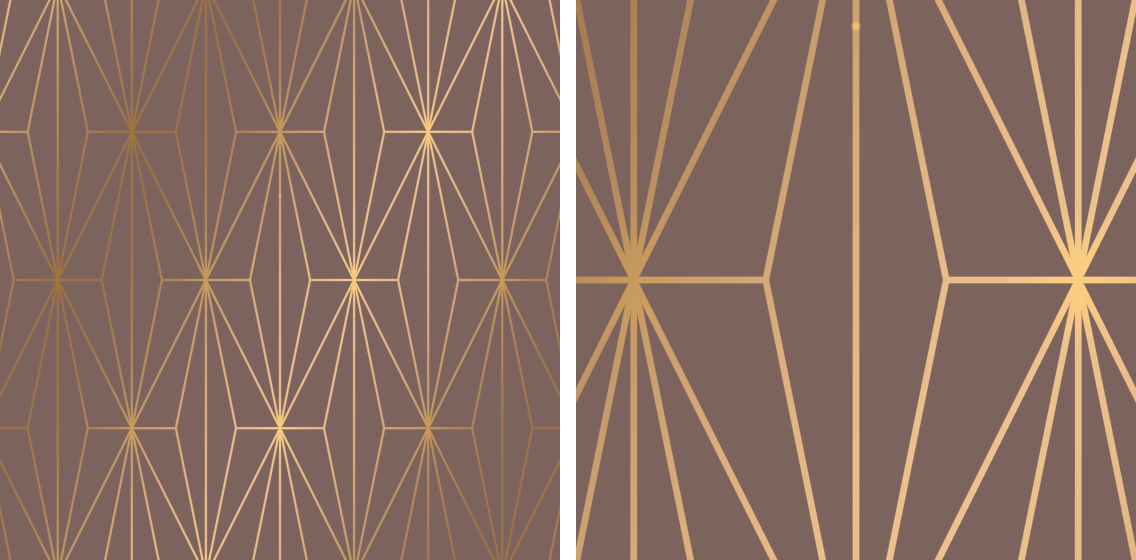
Left, the full canvas; right, a detail of the centre.
This pattern is drawn by a WebGL 2 fragment shader. Its source:

```glsl
#version 300 es
precision highp float;
// Art deco lattice of gold rays on a dusty mauve ground.
// Each row of hubs is shifted by half a cell; symmetry folds reduce the lattice
// to one triangle with four strokes. A slanted wave gives the gold its sheen.

uniform vec2 u_resolution;
out vec4 fragColor;

float segmentDistance(vec2 p, vec2 a, vec2 b) {
    vec2 along = b - a;
    float h = clamp(dot(p - a, along) / dot(along, along), 0.0, 1.0);
    return length(p - a - along * h);
}

// Folds a point into the triangle left of the line from (0,0) to (0.5,1).
// Hubs sit at these two corners.
vec2 foldCell(vec2 p) {
    float row = floor(p.y);
    float shift = 0.5 * mod(row + 1.0, 2.0);
    vec2 q = vec2(abs(fract(p.x + shift + 0.5) - 0.5), p.y - row);
    return q.x > 0.5 * q.y ? vec2(0.5, 1.0) - q : q;
}

float rayDistance(vec2 q) {
    vec2 hub = vec2(0.0);
    vec2 nextHub = vec2(0.5, 1.0);
    vec2 elbow = vec2(0.203, 1.0);
    float d = q.x;                                       // vertical ray
    d = min(d, segmentDistance(q, hub, nextHub));        // wide diagonal
    d = min(d, segmentDistance(q, hub, elbow));          // steep ray
    return min(d, segmentDistance(q, elbow, nextHub));   // horizontal arm
}

// Metallic bands that lean across the canvas, warmer close to the hubs.
vec3 goldSheen(vec2 uv, float hubDistance) {
    float t = uv.x + 0.52 * (1.0 - uv.y);
    float shine = 0.5 + 0.5 * cos(6.28318 * (t - 0.892) / 0.99);
    vec3 gold = mix(vec3(0.61, 0.45, 0.28), vec3(0.93, 0.755, 0.55), shine);
    vec3 warmGold = mix(vec3(0.62, 0.45, 0.24), vec3(0.98, 0.80, 0.51), shine);
    return mix(warmGold, gold, smoothstep(0.02, 0.2, hubDistance));
}

void main() {
    float pixel = 1.0 / min(u_resolution.x, u_resolution.y);
    vec2 uv = gl_FragCoord.xy * pixel;
    float cellSize = 0.2646;
    vec2 q = foldCell((uv - 0.5) / cellSize);

    // Stroke coverage, measured in canvas units
    float d = rayDistance(q) * cellSize;
    float ink = 1.0 - smoothstep(-0.8 * pixel, 0.8 * pixel, d - 0.0020);

    float hubDistance = min(length(q), length(q - vec2(0.5, 1.0)));
    vec3 mauve = vec3(0.488, 0.389, 0.370);
    vec3 color = mix(mauve, goldSheen(uv, hubDistance), ink);

    // One tiny glint on the central ray
    float glint = 1.0 - smoothstep(0.001, 0.0035, length(uv - vec2(0.5, 0.651)));
    color = mix(color, vec3(0.96, 0.76, 0.40), glint);

    fragColor = vec4(color, 1.0);
}
```
